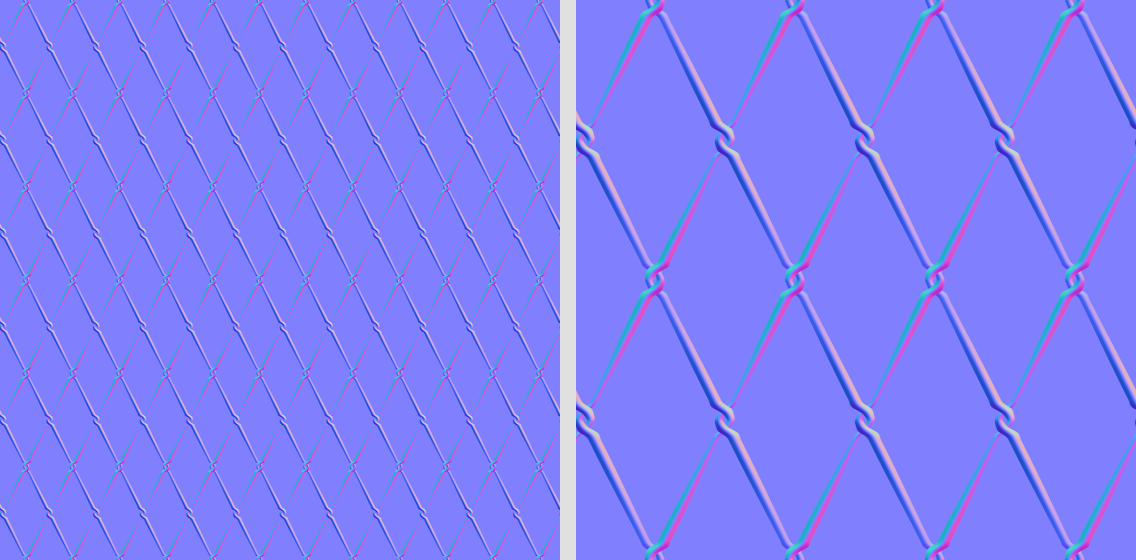
Left: the whole. Right: its middle third, enlarged.
This texture map is drawn by a WebGL 2 fragment shader. Its source:

```glsl
#version 300 es
precision highp float;

#define REPEATS 12.0        // joints across; joint rows up (two rows per repeat)
#define FIRST_JOINT 0.5625  // x of the joints on even rows, in joint spacings
#define WIRE_RADIUS 0.040   // half width where a wire lies on top
#define LOW_FALLING 0.030   // half width of a sunken falling wire
#define LOW_RISING 0.016    // half width of a sunken rising wire
#define TILT_HIGH 0.86      // steepest side of a raised wire
#define TILT_LOW 0.52       // steepest side of a sunken wire
#define FLANK 1.8           // how quickly the sides reach full tilt
#define HOOK_REACH 0.050    // how far a bend passes the joint
#define HOOK_HEIGHT 0.090   // vertical extent of the bend
#define HOOK_THICKNESS 0.80 // width of the bend relative to the arms
#define BEND_SOFTNESS 0.016

uniform vec2 u_resolution;
out vec4 fragColor;

// Horizontal centre of a wire (x) and its slope (y) at height y from a joint
vec2 wirePath(float y) {
    float arm = sqrt(y * y + BEND_SOFTNESS * BEND_SOFTNESS);
    float h = y / HOOK_HEIGHT;
    float bulge = HOOK_REACH * exp(-h * h * h * h);
    float slope = -4.0 * h * h * h / HOOK_HEIGHT * bulge - 0.5 * y / arm;
    return vec2(bulge - 0.5 * arm, slope);
}

// Sideways tilt (xy) and coverage (z) of the wire hooking to one side
vec3 wireLayer(vec2 p, float side, float weave, float pixel) {
    vec2 path = side * wirePath(p.y);
    vec2 across = normalize(vec2(1.0, -path.y));
    float dist = (p.x - path.x) * across.x;

    // Falling arms pass over at one kind of joint, rising arms at the other
    float falling = clamp(side * p.y / 0.06, -1.0, 1.0);
    float lift = 0.5 + weave * falling * (0.5 - abs(p.y));
    lift = smoothstep(0.0, 0.8, lift);
    float lowRadius = mix(LOW_RISING, LOW_FALLING, 0.5 + 0.5 * falling);
    float radius = mix(lowRadius, WIRE_RADIUS, lift);
    radius *= mix(HOOK_THICKNESS, 1.0, smoothstep(0.03, 0.12, abs(p.y)));

    // Cross section with a narrow crest and even flanks
    float t = clamp(FLANK * dist / radius, -1.0, 1.0);
    float tilt = mix(TILT_LOW, TILT_HIGH, lift) * t * (1.5 - 0.5 * t * t);
    float cover = clamp(0.5 + (radius - abs(dist)) / pixel, 0.0, 1.0);
    return vec3(across * tilt, cover);
}

void main() {
    vec2 grid = gl_FragCoord.xy / u_resolution * REPEATS;
    float pixel = REPEATS / min(u_resolution.x, u_resolution.y);

    // Position relative to the nearest joint; odd rows shift by half a spacing
    float row = floor(grid.y + 0.5);
    float odd = mod(row, 2.0);
    float x = fract(grid.x - FIRST_JOINT - 0.5 * odd + 0.5) - 0.5;
    vec2 p = vec2(x, grid.y - row);
    float weave = 2.0 * odd - 1.0;

    // Lower wire first, upper wire over it
    float upperSide = weave * p.y >= 0.0 ? 1.0 : -1.0;
    vec2 tilt = vec2(0.0);
    for (int i = 0; i < 2; i++) {
        float side = i == 0 ? -upperSide : upperSide;
        vec3 layer = wireLayer(p, side, weave, pixel);
        tilt = mix(tilt, layer.xy, layer.z);
    }

    // Encode the surface normal as colour
    vec3 normal = vec3(tilt, sqrt(max(0.0, 1.0 - dot(tilt, tilt))));
    fragColor = vec4(0.5 + 0.5 * normal, 1.0);
}
```
